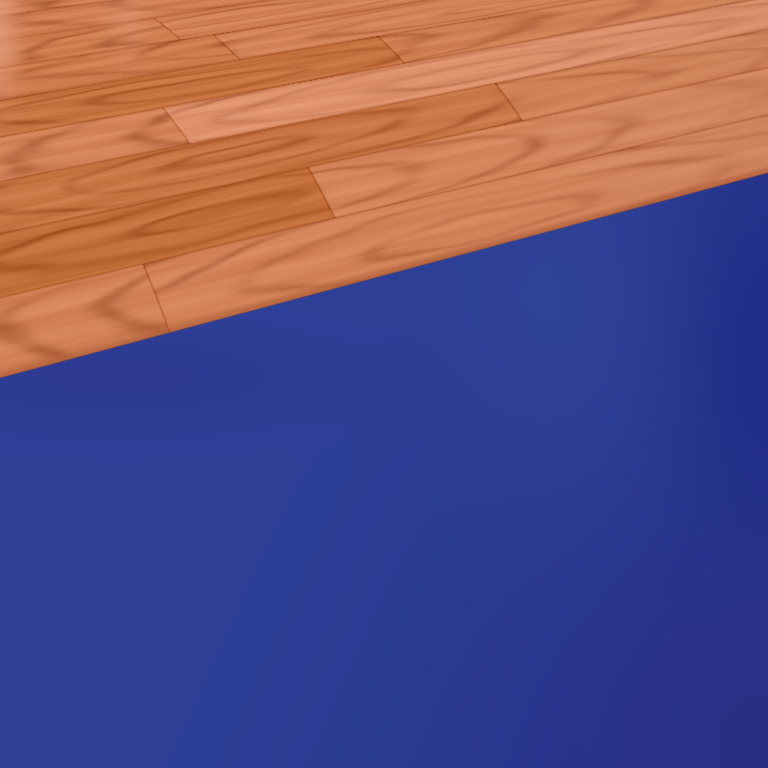
Give the GLSL for this texture, as a Shadertoy shader.

```glsl
// Draws a perspective plank floor with wood grain above a slanted, softly shaded blue panel.

const float EDGE_LEFT = 0.508;   // panel edge height at the left side
const float EDGE_SLOPE = 0.267;

float hash(float n) {
    return fract(sin(n * 12.9898) * 43758.545);
}

// Soft round blob, 1 at the centre
float glow(vec2 p, vec2 center, vec2 radius) {
    vec2 d = (p - center) / radius;
    return exp(-dot(d, d));
}

// Antialiased line: 1 on the line, 0 away from it
float lineMask(float dist, float width, float blur) {
    return 1.0 - smoothstep(width - blur, width + blur, abs(dist));
}

// Layered sines, roughly -1..1
float waves(vec2 p, float seed) {
    float sum = 0.0, amp = 0.5;
    for (int i = 0; i < 4; i++) {
        sum += amp * sin(p.x + 1.7 * sin(p.y + seed) + seed);
        p = mat2(1.5, 0.9, -0.9, 1.5) * p + 2.3;
        amp *= 0.55;
    }
    return sum;
}

// Plank row coordinate: 0 at the panel edge, +1 per row, rows narrowing with depth
float rowCoord(vec2 p) {
    float leftHeight = (p.y - 0.404 * p.x) / (1.0 - 0.27 * p.x);
    float depth = leftHeight - EDGE_LEFT;
    return depth / (0.1168 - 0.123 * depth);
}

// Long ovals and fine streaks; x = streak tone, y = dark vein mask
vec2 woodGrain(vec2 q, float seed) {
    float ovalCenter = mix(0.1, 0.8, hash(seed + 3.0));
    vec2 oval = vec2((q.x - ovalCenter) * 1.5, q.y - 0.3 - 0.4 * hash(seed));
    float warp = waves(vec2(q.x * 7.0, q.y * 2.5), seed * 4.0);
    float rings = length(oval) + 0.09 * warp;
    float vein = pow(0.5 + 0.5 * sin(rings * 27.0 + seed), 5.0);
    vein *= 0.55 + 0.45 * waves(vec2(q.x * 9.0, q.y * 5.0), seed + 5.0);
    float streak = waves(vec2(q.y * 17.0 + warp, q.x * 5.0), seed * 7.0);
    return vec2(streak, max(vein, 0.0));
}

vec3 woodFloor(vec2 p, float px) {
    // Butt joint position and tone of the left and right plank in each row
    const float joints[9] = float[](0.221, 0.436, 0.68, 0.247, 0.527, 0.312, 0.235, 0.6, 0.4);
    const float leftTone[9] = float[](0.60, 0.12, 0.28, 0.62, 0.20, 0.42, 0.45, 0.5, 0.5);
    const float rightTone[9] = float[](0.62, 0.66, 0.52, 0.95, 0.48, 0.62, 0.60, 0.6, 0.6);

    float r = rowCoord(p);
    int row = int(clamp(floor(r), 0.0, 8.0));
    float v = r - float(row);
    float along = p.x + 0.035 * v;
    float jointDist = along - joints[row];
    float side = smoothstep(-px, px, jointDist);
    float tone = mix(leftTone[row], rightTone[row], side);
    float seed = float(row) * 2.0 + step(0.0, jointDist) + 1.0;

    vec2 grain = woodGrain(vec2(along, v), seed);
    vec3 col = mix(vec3(0.75, 0.42, 0.21), vec3(0.88, 0.58, 0.43), tone);
    col += grain.x * vec3(0.035, 0.04, 0.04);
    col -= grain.y * vec3(0.13, 0.13, 0.11);

    // Paler, less saturated light toward the right
    col = mix(col, vec3(0.81, 0.54, 0.41), 0.35 * smoothstep(0.35, 1.0, p.x));

    // Seams between rows and at plank ends
    float rowHeight = 0.117 / pow(1.0 + 0.123 * r, 2.0) * (1.0 - 0.27 * p.x);
    float seam = lineMask((v - step(0.5, v)) * rowHeight, 0.0015, px);
    float joint = lineMask(jointDist, 0.0012, px);
    col -= (0.45 * seam + 0.6 * joint) * vec3(0.17, 0.19, 0.18);

    // Reflected daylight at the upper left
    float shine = glow(p, vec2(0.0, 0.96), vec2(0.025, 0.09))
                + 0.6 * glow(p, vec2(0.165, 0.98), vec2(0.03, 0.05));
    return mix(col, vec3(0.93, 0.66, 0.56), 0.5 * shine);
}

vec3 bluePanel(vec2 p) {
    vec3 col = vec3(0.175, 0.25, 0.59);
    // Diagonal falloff to the lower right
    float lower = smoothstep(0.25, 1.0, p.x - 0.45 * p.y + 0.1);
    col = mix(col, vec3(0.15, 0.195, 0.535), 0.85 * lower);
    col = mix(col, vec3(0.185, 0.265, 0.59), 0.8 * glow(p, vec2(0.74, 0.59), vec2(0.18, 0.25)));
    // Shadow by the right side and violet tints
    col = mix(col, vec3(0.125, 0.175, 0.53), 0.9 * glow(p, vec2(1.0, 0.54), vec2(0.11, 0.25)));
    col = mix(col, vec3(0.18, 0.22, 0.56), 0.8 * glow(p, vec2(0.15, 0.51), vec2(0.25, 0.06)));
    col = mix(col, vec3(0.17, 0.18, 0.51), 0.8 * glow(p, vec2(1.0, 0.03), vec2(0.2, 0.2)));
    return col;
}

void mainImage(out vec4 fragColor, in vec2 fragCoord) {
    vec2 p = fragCoord / iResolution.xy;
    float px = 1.0 / iResolution.y;
    float edgeDist = p.y - EDGE_LEFT - EDGE_SLOPE * p.x;

    vec3 wood = woodFloor(p, px);
    // Warm contact shadow along the panel edge
    wood = mix(wood, vec3(0.66, 0.34, 0.20), 0.6 * (1.0 - smoothstep(0.002, 0.014, edgeDist)));

    vec3 col = mix(bluePanel(p), wood, smoothstep(-px, px, edgeDist));
    fragColor = vec4(clamp(col, 0.0, 1.0), 1.0);
}
```
